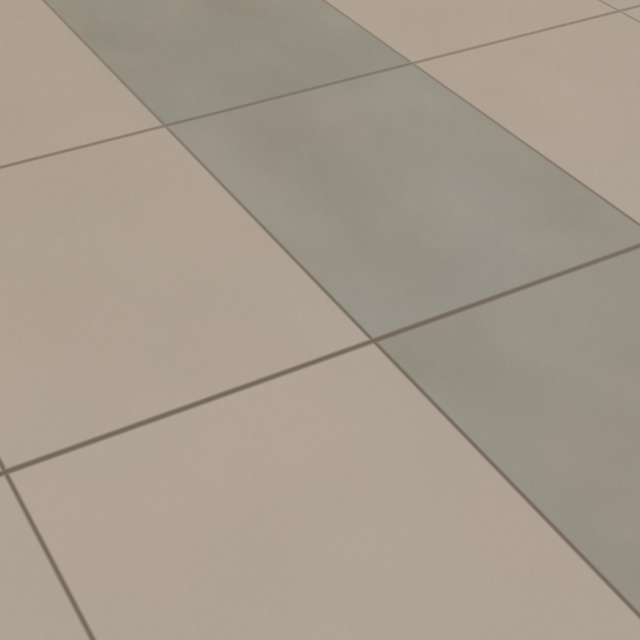
Write a Shadertoy shader that draws this texture.

```glsl
// Square floor tiles in perspective: beige field, one grey column, thin brown grout.

const vec3 BEIGE = vec3(0.690, 0.640, 0.585);
const vec3 GREY  = vec3(0.592, 0.568, 0.525);
const vec3 GROUT = vec3(0.430, 0.380, 0.335);

const vec2 GROUT_HALF_WIDTH = vec2(0.0048, 0.0065); // in tile units
const float GROUT_BLUR = 0.0035;
const float STRIP_PERIOD = 4.0;                     // columns per grey strip

// Maps homogeneous tile coordinates to the canvas.
const mat3 TILE_TO_CANVAS = mat3(
    0.4499,  0.1860,  0.0980,
    0.1977, -0.4384, -0.2191,
    0.2578,  0.8034,  1.0000);

float hash(vec2 p) {
    vec3 q = fract(vec3(p.xyx) * 0.1031);
    q += dot(q, q.yzx + 33.33);
    return fract((q.x + q.y) * q.z);
}

float valueNoise(vec2 p) {
    vec2 cell = floor(p);
    vec2 f = fract(p);
    f = f * f * (3.0 - 2.0 * f);
    float low  = mix(hash(cell), hash(cell + vec2(1, 0)), f.x);
    float high = mix(hash(cell + vec2(0, 1)), hash(cell + vec2(1, 1)), f.x);
    return mix(low, high, f.y);
}

// Layered noise centred on zero.
float cloud(vec2 p) {
    float sum = 0.0;
    float amplitude = 0.5;
    for (int i = 0; i < 4; i++) {
        sum += amplitude * (valueNoise(p) - 0.5);
        p = mat2(1.6, 1.2, -1.2, 1.6) * p + 17.3;
        amplitude *= 0.5;
    }
    return sum;
}

// Coverage of the joints around each tile.
float groutMask(vec2 tile, vec2 pixel) {
    vec2 dist = abs(tile - round(tile));
    vec2 blur = GROUT_BLUR + 0.5 * pixel;
    vec2 joint = 1.0 - smoothstep(GROUT_HALF_WIDTH - blur, GROUT_HALF_WIDTH + blur, dist);
    return max(joint.x, joint.y);
}

// Stone colour with soft mottling, stronger on the grey tiles.
vec3 tileColor(vec2 tile, float grey) {
    vec2 id = floor(tile);
    vec2 offset = 40.0 * vec2(hash(id + 71.0), hash(id + 113.0));
    float mottle = cloud(tile * 3.5 + offset);
    float tint = cloud(tile * 2.5 + offset + 9.0);
    float tone = 0.010 * (hash(id + 29.0) - 0.5);
    vec3 color = mix(BEIGE, GREY, grey);
    color += tone + mottle * mix(0.022, 0.060, grey);
    color += tint * mix(0.010, 0.028, grey) * vec3(-1.0, 0.2, 0.5);
    return color;
}

void mainImage(out vec4 fragColor, in vec2 fragCoord) {
    vec2 uv = fragCoord / iResolution.xy;

    // Project the canvas onto the floor; nearness grows toward the viewer.
    vec3 floorPoint = inverse(TILE_TO_CANVAS) * vec3(uv, 1.0);
    float nearness = floorPoint.z;
    vec2 tile = floorPoint.xy / nearness;
    vec2 pixel = fwidth(tile);

    // Choose the grey columns with a smooth boundary under the grout.
    float column = mod(tile.x + 0.5, STRIP_PERIOD) - 0.5;
    float grey = smoothstep(-pixel.x, pixel.x, column)
               * (1.0 - smoothstep(1.0 - pixel.x, 1.0 + pixel.x, column));
    vec3 color = tileColor(tile, grey);

    // Fine grain and a slightly warmer, dimmer far left.
    color += 0.008 * (valueNoise(uv * vec2(190.0, 110.0)) - 0.5);
    color -= vec3(0.008, 0.012, 0.020) * smoothstep(0.3, 1.2, uv.y - 0.5 * uv.x + 0.2);

    // Joints fade with distance.
    float strength = mix(0.52, 0.92, smoothstep(0.85, 1.35, nearness));
    color = mix(color, GROUT, strength * groutMask(tile, pixel));

    fragColor = vec4(color, 1.0);
}
```
